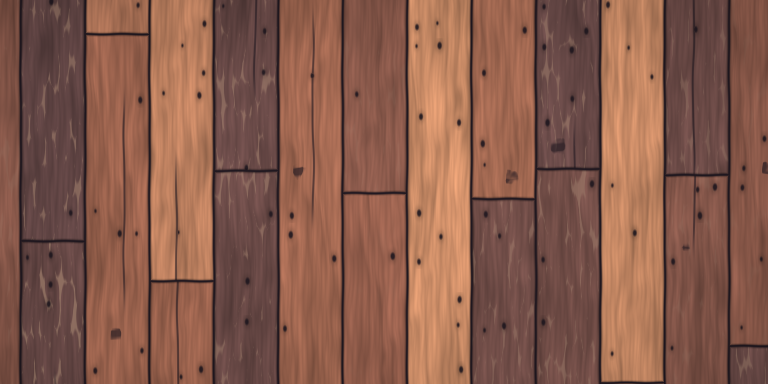
Give the GLSL for this texture, as a WebGL 1 fragment shader.

```glsl
precision highp float;
// Weathered floor of upright wooden planks, some butt-jointed, in dark, red and tan tones.
// Each plank takes its tone from a short list; fibres and flakes are stretched cellular
// noise, blotches are layered sines, nail holes and gouges are scattered on a jittered grid.
uniform vec2 u_resolution;

// Layout, in units of the canvas height
const float PITCH = 0.1677;
const float FIRST_SEAM = 0.054;
const float COLUMNS = 13.0;
const float SEAM_HALF = 0.0028;
const float EDGE_SHADE = 0.009;

// Wood colours, dark to light
const vec3 DARK_WOOD = vec3(0.37, 0.265, 0.265);
const vec3 RED_WOOD = vec3(0.58, 0.365, 0.29);
const vec3 TAN_WOOD = vec3(0.76, 0.525, 0.385);
const vec3 FLAKE = vec3(0.62, 0.49, 0.42);
const vec3 GAP = vec3(0.12, 0.09, 0.12);

// Wear
const float FIBRE_DEPTH = 0.34;
const float BLOTCH_DEPTH = 0.09;
const float HOLE_CHANCE = 0.13;
const float GOUGE_CHANCE = 0.2;
const float CRACK_CHANCE = 0.35;
const float VIGNETTE = 0.16;

vec2 hash2(vec2 p) {
  return fract(sin(vec2(dot(p, vec2(127.1, 311.7)), dot(p, vec2(269.5, 183.3)))) * 43758.5);
}

// Distance to the nearest jittered cell point
float cellular(vec2 p) {
  vec2 base = floor(p), f = p - base;
  float nearest = 2.0;
  for (int j = -1; j <= 1; j++) {
    for (int i = -1; i <= 1; i++) {
      vec2 o = vec2(float(i), float(j));
      vec2 d = o + hash2(base + o) - f;
      nearest = min(nearest, dot(d, d));
    }
  }
  return sqrt(nearest);
}

// Soft uneven tone, about -1 to 1
float blotches(vec2 p) {
  float a = sin(p.x * 23.0 + 2.0 * sin(p.y * 7.0 + p.x * 9.0));
  float b = sin(p.y * 13.0 + 2.5 * sin(p.x * 31.0 - p.y * 5.0));
  return 0.5 * a + 0.3 * b + 0.2 * sin(p.x * 71.0 + p.y * 29.0 + 2.0 * b);
}

// Entry i of a list of sixteen
float pick(vec4 a, vec4 b, vec4 c, vec4 d, float i) {
  vec4 slot = vec4(equal(vec4(mod(i, 4.0)), vec4(0.0, 1.0, 2.0, 3.0)));
  vec4 group = i < 4.0 ? a : i < 8.0 ? b : i < 12.0 ? c : d;
  return dot(group, slot);
}

// Scattered upright spots: 1 inside a spot, 0 outside
float spots(vec2 p, vec2 size, float seed, float chance, float radius, float blur) {
  vec2 g = p / size, id = floor(g) + seed * vec2(7.0, 13.0);
  vec2 r = hash2(id + 3.0);
  vec2 d = (fract(g) - mix(vec2(0.3), vec2(0.7), hash2(id))) * size;
  float reach = radius * mix(0.45, 1.0, r.y);
  return step(r.x, chance) * (1.0 - smoothstep(-blur, blur, length(d * vec2(1.0, 0.6)) - reach));
}

void main() {
  vec2 p = gl_FragCoord.xy / u_resolution.y;
  float px = 1.0 / u_resolution.y;

  // Column, plank and its own grain coordinates
  float across = p.x - FIRST_SEAM + 0.0007 * sin(p.y * 17.0) + 0.0005 * sin(p.y * 41.0);
  float column = floor(across / PITCH) + 1.0;
  float x = mod(across, PITCH);
  float i = mod(column, COLUMNS);
  float joint = pick(vec4(-1.0, 0.372, 0.911, 0.268), vec4(0.555, -1.0, 0.497, -1.0),
                     vec4(0.482, 0.56, 0.003, 0.544), vec4(0.099, -1.0, -1.0, -1.0), i);
  float upperTone = pick(vec4(0.36, 0.02, 0.75, 0.88), vec4(0.06, 0.58, 0.36, 1.0),
                         vec4(0.6, 0.05, 0.98, 0.1), vec4(0.4, 0.5, 0.5, 0.5), i);
  float lowerTone = pick(vec4(0.36, 0.06, 0.55, 0.55), vec4(0.08, 0.58, 0.46, 1.0),
                         vec4(0.14, 0.16, 0.9, 0.32), vec4(0.08, 0.5, 0.5, 0.5), i);
  float jointOffset = p.y - joint - 0.0008 * sin(x * 60.0 + column);
  float lower = step(jointOffset, 0.0);
  float tone = mix(upperTone, lowerTone, lower);
  float seed = column * 2.0 + lower;
  vec2 traits = hash2(vec2(seed, 5.0));
  vec2 q = vec2(x, p.y) + seed * vec2(0.37, 1.71);

  // Base tone, fibres and blotches
  vec3 wood = tone < 0.5 ? mix(DARK_WOOD, RED_WOOD, tone * 2.0)
                         : mix(RED_WOOD, TAN_WOOD, tone * 2.0 - 1.0);
  float blotch = blotches(q);
  vec2 bent = q + vec2(0.006 * blotch, 0.0);
  float fibre = 0.55 * cellular(bent * vec2(110.0, 7.0)) + 0.45 * cellular(bent * vec2(42.0, 3.0));
  float lines = sin(q.x * 190.0 + 4.0 * blotch + 3.0 * sin(q.y * 5.0));
  wood *= 1.0 + FIBRE_DEPTH * (0.48 - fibre) + BLOTCH_DEPTH * blotch + 0.025 * lines;

  // Pale flaking, strongest on dark planks and in the first full column
  float worn = (1.0 - smoothstep(0.0, 0.6, tone)) * (0.3 + 0.3 * traits.x);
  worn += 0.3 * (1.0 - step(0.5, abs(i - 1.0)));
  float flakes = smoothstep(0.62, 0.86, cellular(bent * vec2(75.0, 15.0)) + 0.14 * blotch);
  wood = mix(wood, FLAKE, flakes * worn);

  // Nail holes with stained streaks, ragged gouges, and long cracks
  vec2 local = vec2(x, p.y);
  vec2 holeGrid = vec2(PITCH / 3.0, 0.06);
  float stain = spots(local, holeGrid, column, HOLE_CHANCE, 0.009, 0.009);
  float hole = spots(local, holeGrid, column, HOLE_CHANCE, 0.0055, px);
  vec2 ragged = local + 0.012 * vec2(blotches(q * 3.0), blotches(q.yx * 3.0));
  float gouge = spots(ragged, vec2(PITCH, 0.23), column, GOUGE_CHANCE * (1.0 - 0.6 * tone), 0.013, 0.004);
  float crackX = PITCH * mix(0.35, 0.65, traits.x) + 0.002 * sin(p.y * 19.0 + seed);
  float crack = 1.0 - smoothstep(0.0006, 0.0006 + 1.5 * px, abs(x - crackX));
  crack *= step(traits.y, CRACK_CHANCE) * smoothstep(-0.3, 0.4, sin(p.y * 6.0 + seed));
  wood *= 1.0 - 0.22 * stain;
  wood = mix(wood, GAP, max(0.9 * hole, max(0.65 * gouge, 0.6 * crack)));

  // Shaded plank edges and dark gaps
  float edge = min(min(x, PITCH - x), abs(jointOffset));
  wood *= mix(0.78, 1.0, smoothstep(SEAM_HALF, EDGE_SHADE, edge));
  wood = mix(GAP, wood, smoothstep(SEAM_HALF - px, SEAM_HALF + px, edge));

  // Gentle darkening toward the corners
  vec2 centred = gl_FragCoord.xy / u_resolution - 0.5;
  wood *= 1.04 - VIGNETTE * 2.0 * dot(centred, centred);
  gl_FragColor = vec4(clamp(wood, 0.0, 1.0), 1.0);
}
```
